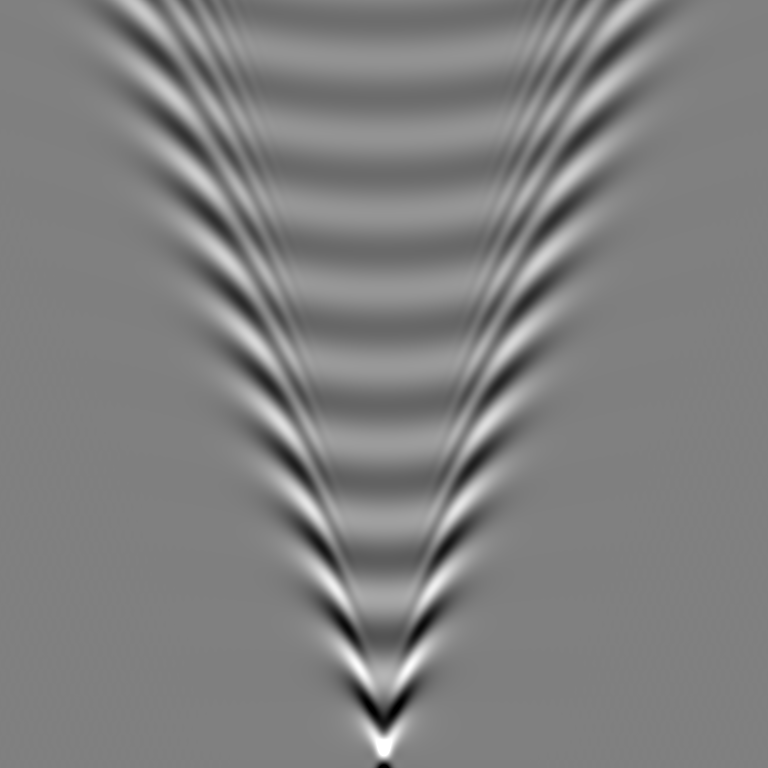
A three.js fragment shader for this background:

```glsl
// Grey relief of a ship wake: a V of feathered arms around curved cross waves.
// Plane waves that all stand still relative to a moving point source are summed
// over their heading; interference alone shapes the arms and the bands.

varying vec2 vUv;

const float TAU = 6.2831853;
const int WAVE_COUNT = 280;

const vec2 SOURCE = vec2(0.5, 0.01);   // tip of the V
const float WAVELENGTH = 0.1;          // spacing of the cross waves on the axis
const float MAX_SLOPE = 2.8;           // steepest heading, as a tangent
const float FADE_SLOPE = 1.75;         // where short diverging waves die out
const float RELIEF = 0.22;             // contrast of the water
const vec3 STILL_WATER = vec3(0.5);

// Strength of the wave with the given heading: short waves are damped.
float waveWeight(float slope, float secant, float fadeSlope) {
    float s = slope / fadeSlope;
    float s2 = s * s;
    return secant * exp(-s2 * s2);
}

// Height of one stationary wave; p is measured from the source.
float stationaryWave(vec2 p, float slope, float secant, float wavelength) {
    return sin(TAU / wavelength * secant * (p.y - p.x * slope));
}

// Sum of all headings by the midpoint rule.
float wakeHeight(vec2 p, float wavelength, float maxSlope, float fadeSlope) {
    float stepSize = 2.0 * maxSlope / float(WAVE_COUNT);
    float height = 0.0;
    for (int i = 0; i < WAVE_COUNT; i++) {
        float slope = (float(i) + 0.5) * stepSize - maxSlope;
        float secant = sqrt(1.0 + slope * slope);
        height += waveWeight(slope, secant, fadeSlope)
                * stationaryWave(p, slope, secant, wavelength);
    }
    return height * stepSize;
}

void main() {
    float height = wakeHeight(vUv - SOURCE, WAVELENGTH, MAX_SLOPE, FADE_SLOPE);
    vec3 color = STILL_WATER + RELIEF * height;
    gl_FragColor = vec4(clamp(color, 0.0, 1.0), 1.0);
}
```
